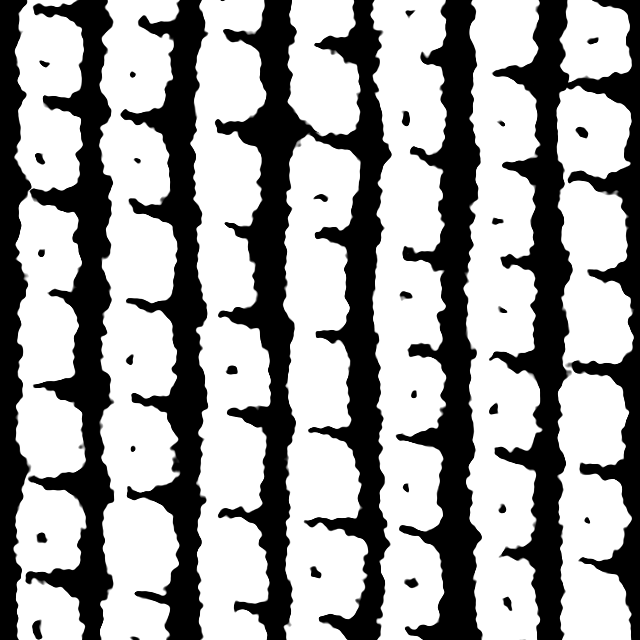
Reproduce this pattern procedurally as a WebGL 1 fragment shader.

```glsl
precision highp float;
// Seven ragged black columns on white, each with thorns reaching left at a
// regular, slanting pitch and small specks between them. Built from distance
// functions, joined smoothly and roughened by gradient-noise warping.

uniform vec2 u_resolution;

vec2 hash2(vec2 p) {
  p = vec2(dot(p, vec2(127.1, 311.7)), dot(p, vec2(269.5, 183.3)));
  return fract(sin(p) * 43758.55);
}

float gradientDot(vec2 cell, vec2 offset, vec2 f) {
  float angle = 6.2832 * hash2(cell + offset).x;
  return dot(vec2(cos(angle), sin(angle)), f - offset);
}

// Gradient noise, roughly -0.7 to 0.7
float noise(vec2 p) {
  vec2 i = floor(p), f = p - i;
  vec2 s = f * f * f * (f * (f * 6.0 - 15.0) + 10.0);
  float low = mix(gradientDot(i, vec2(0.0, 0.0), f), gradientDot(i, vec2(1.0, 0.0), f), s.x);
  float high = mix(gradientDot(i, vec2(0.0, 1.0), f), gradientDot(i, vec2(1.0, 1.0), f), s.x);
  return mix(low, high, s.y);
}

vec2 noise2(vec2 p) {
  return vec2(noise(p), noise(p + vec2(37.3, 91.7)));
}

float smoothUnion(float a, float b, float k) {
  float h = max(k - abs(a - b), 0.0) / k;
  return min(a, b) - 0.25 * k * h * h;
}

// Tapered thorn; q.x runs left from the column's right edge, q.y runs down
float thorn(vec2 q, float reach, float girth) {
  float h = clamp((q.x - 0.022) / (reach - 0.022), 0.0, 1.0);
  vec2 axis = vec2(mix(0.022, reach, h), 0.012 * (1.0 - h));
  return length(q - axis) - 0.0065 - girth * (1.0 - h) * (1.0 - h);
}

float columnShape(vec2 p, float k) {
  float left = 0.0255 + 0.142 * k - p.x;
  float width = 0.042 + 0.012 * (hash2(vec2(k, 5.0)).x - 0.5)
              + 0.022 * noise(vec2(k * 7.3, p.y * 4.0));
  float d = abs(left - 0.5 * width) - 0.5 * width;

  // Thorn at the nearest row, longer toward the side margins
  float row = (p.y - 0.0104) / 0.1484 - 0.14 * (k - 1.0);
  float j = floor(row + 0.5);
  vec2 r = hash2(vec2(k, j) + 13.0);
  float dy = (row - j) * 0.1484 + 0.014 * (r.y - 0.5);
  float margin = smoothstep(2.4, 3.0, abs(k - 4.0));
  float reach = mix(0.065, 0.108, sqrt(r.x)) + 0.03 * margin * r.y;
  float girth = mix(0.012, 0.026, r.y) + 0.006 * margin;
  d = smoothUnion(d, thorn(vec2(left, dy), reach, girth), 0.018);

  // Speck in about half of the gaps between rows
  float gap = floor(row);
  vec2 s = hash2(vec2(k, gap) + 71.0);
  vec2 center = vec2(0.098 + 0.016 * (s.y - 0.5), (0.5 + 0.2 * (s.x - 0.5)) * 0.1484);
  vec2 q = vec2(left, (row - gap) * 0.1484) - center;
  float speck = length(q * vec2(mix(0.7, 1.1, s.y), 1.0)) - mix(0.005, 0.010, s.y * s.y);
  return s.x > 0.42 ? min(d, speck) : d;
}

void main() {
  vec2 p = gl_FragCoord.xy / u_resolution.y;
  p.y = 1.0 - p.y;

  // Slow sway of the columns, then two scales of ragged edge
  vec2 w = p;
  w.x += 0.020 * noise(p * vec2(5.0, 4.0) + 3.7);
  w += 0.013 * noise2(p * 30.0) + 0.007 * noise2(p * 72.0 + 9.1);

  float k = ceil((w.x - 0.0255) / 0.142);
  float d = 1.0;
  for (int i = 0; i < 2; i++) {
    d = min(d, columnShape(w, k - float(i)));
  }

  // One broad diamond blot across a column
  vec2 blot = abs(w - vec2(0.427, 0.202));
  d = smoothUnion(d, 0.85 * (blot.y + 0.55 * blot.x - 0.038), 0.015);

  float edge = 0.8 / u_resolution.y;
  gl_FragColor = vec4(vec3(smoothstep(-edge, edge, d)), 1.0);
}
```
